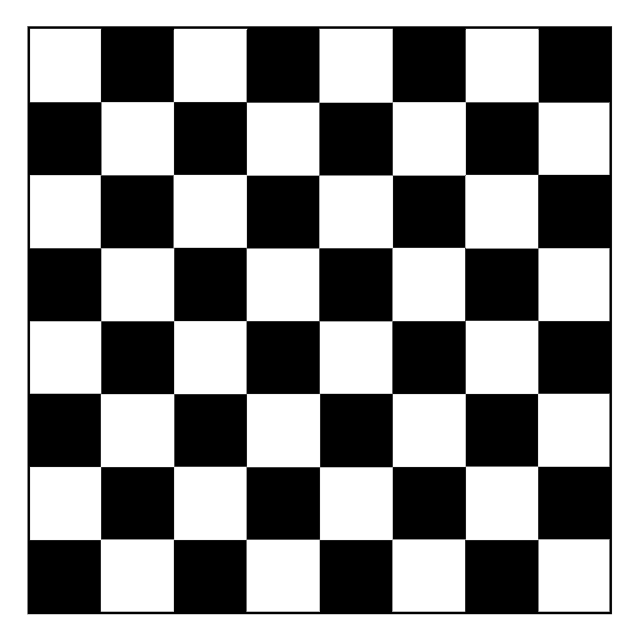
Write a Shadertoy shader that draws this pattern.

```glsl
// Black and white eight by eight checkerboard with a thin black frame on white.

float hash(vec2 p) {
    return fract(sin(dot(p, vec2(127.1, 311.7))) * 43758.5453);
}

// Signed distance, in cells, to the nearest inner grid line; the sign alternates per cell.
float stripe(float along, float across, float seed) {
    float line = clamp(round(along), 1.0, 7.0);
    float wobble = 0.012 * (hash(vec2(line + seed, floor(across))) - 0.5);
    float parity = 1.0 - 2.0 * mod(line, 2.0);
    return (along - line - wobble) * parity;
}

float boxDistance(vec2 p, vec2 halfSize) {
    vec2 d = abs(p) - halfSize;
    return length(max(d, 0.0)) + min(max(d.x, d.y), 0.0);
}

void mainImage(out vec4 fragColor, in vec2 fragCoord) {
    float scale = min(iResolution.x, iResolution.y);
    vec2 p = (fragCoord - 0.5 * iResolution.xy) / scale;
    float soft = max(0.7 / scale, 0.0011);

    // Squares: the product of two alternating stripes, dark at lower left
    float pitch = 0.1139;
    vec2 cell = (p - vec2(-0.0004, -0.0017)) / pitch + 4.0;
    vec2 edge = vec2(stripe(cell.x, cell.y, 0.0), stripe(cell.y, cell.x, 20.0)) * pitch;
    vec2 bands = 2.0 * smoothstep(-soft, soft, edge) - 1.0;
    float ink = 0.5 + 0.5 * bands.x * bands.y;

    // Frame: a thin line just inside the rim of the board
    float rim = boxDistance(p + 0.0004, vec2(0.4566, 0.4593));
    ink = max(ink, smoothstep(-soft, soft, rim + 0.0039));

    // Margin: no ink beyond the rim
    ink *= 1.0 - smoothstep(-soft, soft, rim);

    fragColor = vec4(vec3(1.0 - ink), 1.0);
}
```
